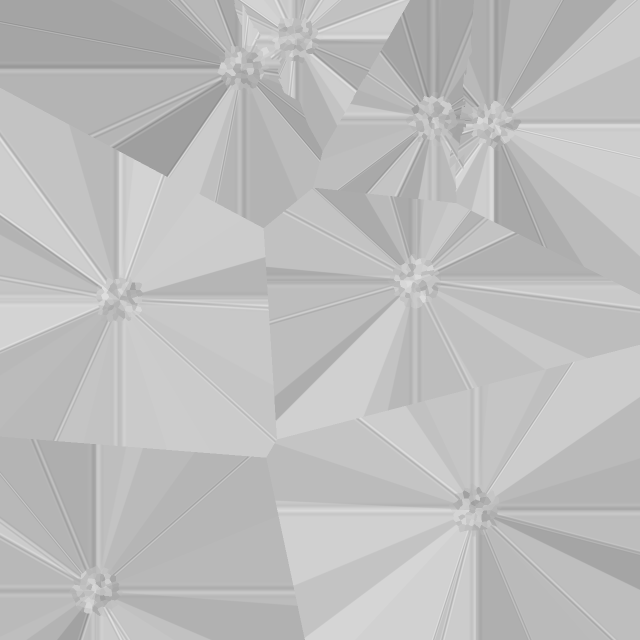
Write a WebGL 2 fragment shader that draws this pattern.

```glsl
#version 300 es
precision highp float;
// Grey bevelled starbursts: straight-edged cells of radial wedges around faceted rosettes.

uniform vec2 u_resolution;
out vec4 outColor;

const float TAU = 6.2831853;

// Layout, in canvas units
const ivec2 GRID = ivec2(2, 3);
const int BASE_SEEDS = 6;
const int SEEDS = 8;               // the last two are companions of the top row
const float JITTER = 0.6;
const float COMPANION_GAP = 0.095;
const float SHARD_DEPTH = 0.03;    // jagged border between close seeds

// Wedges
const int WEDGES = 24;             // multiple of 12: keeps the axes on borders
const float WEDGE_JITTER = 0.85;
const float MEAN_GREY = 0.737;
const float WEDGE_CONTRAST = 0.125;
const float EDGE_SOFTNESS = 0.001;

// Ridges along wedge borders
const float AXIS_WIDTH = 0.010;
const float AXIS_CONTRAST = 0.045;
const float RIDGE_CONTRAST = 0.075;
const float RIDGE_SHARE = 0.5;

// Rosettes
const float ROSETTE_RADIUS = 0.036;
const float FACET_SIZE = 0.0085;
const float FACET_CONTRAST = 0.17;
const float PETALS = 9.0;
const float PETAL_CONTRAST = 0.10;

const int SAMPLES = 2;             // per side, for smooth edges

float hash(int a, int b, int c) {
    uint h = uint(a) * 1597334677u ^ uint(b) * 3812015801u ^ uint(c) * 2798796415u;
    h = h * 747796405u + 2891336453u;
    h = ((h >> ((h >> 28u) + 4u)) ^ h) * 277803737u;
    h = (h >> 22u) ^ h;
    return float(h >> 8u) / 16777216.0;
}

// Jittered grid, then companions moved inward from the top row
vec2 seedPosition(int i) {
    int base = i < BASE_SEEDS ? i : i - GRID.x;
    vec2 cell = vec2(base % GRID.x, base / GRID.x);
    vec2 jitter = vec2(hash(base, 3, 1), hash(base, 7, 2)) - 0.5;
    vec2 pos = (cell + 0.5 + JITTER * jitter) / vec2(GRID);
    if (i >= BASE_SEEDS) {
        float a = 0.7 * hash(i, 5, 3);
        pos += COMPANION_GAP * vec2(pos.x < 0.5 ? cos(a) : -cos(a), sin(a));
    }
    return pos;
}

float wedgeCoord(vec2 v) {
    return (atan(v.y, v.x) / TAU + 0.5) * float(WEDGES);
}

// Neighbouring wedges share a broad tone and add their own
float wedgeTone(int seed, int i) {
    float broad = hash(seed, i / 3, 11);
    float own = hash(seed, i, 12);
    return MEAN_GREY + WEDGE_CONTRAST * (broad + own - 1.0);
}

// Parallel light and dark stripes along one border
float ridge(int seed, int i, bool onAxis, float s) {
    float width = onAxis ? AXIS_WIDTH : mix(0.002, 0.0055, hash(seed, i, 21));
    float shown = onAxis ? 1.0 : step(hash(seed, i, 22), RIDGE_SHARE);
    float q = s / width;
    float stripes = cos(4.0 * q + TAU * hash(seed, i, 23));
    return shown * (onAxis ? AXIS_CONTRAST : RIDGE_CONTRAST) * exp(-q * q * q * q) * stripes;
}

float starburst(vec2 v, int seed) {
    float t = wedgeCoord(v);
    int k = int(floor(t));
    float tone = wedgeTone(seed, (k - 3 + WEDGES) % WEDGES);
    float relief = 0.0;
    for (int j = -2; j <= 2; j++) {
        int i = (k + j + WEDGES) % WEDGES;
        bool onAxis = i % (WEDGES / 4) == 0;
        float border = float(k + j) + (onAxis ? 0.0 : WEDGE_JITTER * hash(seed, i, 13));
        float s = length(v) * sin((t - border) * TAU / float(WEDGES));
        tone = mix(tone, wedgeTone(seed, i), smoothstep(-EDGE_SOFTNESS, EDGE_SOFTNESS, s));
        relief += ridge(seed, i, onAxis, s);
    }
    return tone + relief;
}

// Crushed facets tinted by petal; x is the tone, y the coverage
vec2 rosette(vec2 v, int seed) {
    vec2 q = v / FACET_SIZE;
    ivec2 cell = ivec2(floor(q)), id = cell;
    vec2 centre = q;
    float nearest = 1e3;
    for (int n = 0; n < 9; n++) {
        ivec2 c = cell + ivec2(n % 3, n / 3) - 1;
        vec2 p = vec2(c) + vec2(hash(c.x, c.y, seed + 40), hash(c.x, c.y, seed + 60));
        float d = distance(p, q);
        if (d < nearest) { nearest = d; id = c; centre = p; }
    }
    int petal = int(floor((atan(v.y, v.x) / TAU + 0.5) * PETALS));
    float tone = MEAN_GREY + 0.01 + FACET_CONTRAST * (hash(id.x, id.y, seed + 80) - 0.5)
               + PETAL_CONTRAST * (hash(seed, petal, 31) - 0.5);
    float reach = length(centre) * FACET_SIZE / ROSETTE_RADIUS;
    return vec2(tone, 1.0 - smoothstep(0.85, 1.1, reach));
}

float shade(vec2 p) {
    int owner = 0;
    float nearest = 1e3;
    for (int i = 0; i < SEEDS; i++) {
        vec2 v = p - seedPosition(i);
        float d = length(v);
        float shard = hash(i, int(wedgeCoord(v)), 51) - 0.5;
        float reach = d + SHARD_DEPTH * shard * (1.0 - smoothstep(0.06, 0.14, d));
        if (reach < nearest) { nearest = reach; owner = i; }
    }
    vec2 v = p - seedPosition(owner);
    float tone = starburst(v, owner);
    if (length(v) > 1.6 * ROSETTE_RADIUS) return tone;
    vec2 core = rosette(v, owner);
    return mix(tone, core.x, core.y);
}

void main() {
    float grey = 0.0;
    for (int n = 0; n < SAMPLES * SAMPLES; n++) {
        vec2 offset = (vec2(n % SAMPLES, n / SAMPLES) + 0.5) / float(SAMPLES) - 0.5;
        grey += shade((gl_FragCoord.xy + offset) / u_resolution);
    }
    outColor = vec4(vec3(grey / float(SAMPLES * SAMPLES)), 1.0);
}
```
